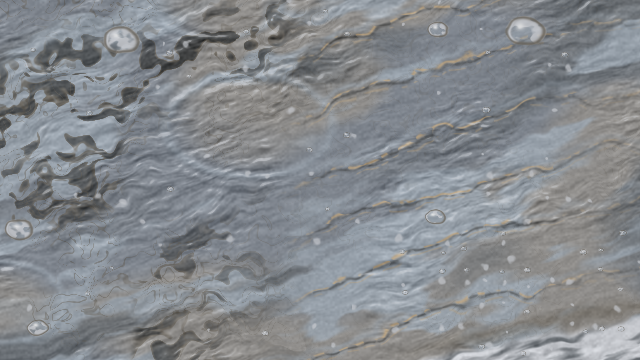
Reproduce this texture procedurally as a WebGL 2 fragment shader.

```glsl
#version 300 es
precision highp float;

uniform vec2 u_resolution;
out vec4 outColor;

const vec3 SILT = vec3(0.56, 0.552, 0.542);
const vec3 SLATE = vec3(0.495, 0.52, 0.555);
const vec3 SHADOW = vec3(0.40, 0.42, 0.44);
const vec3 SKY = vec3(0.605, 0.645, 0.685);
const vec3 INK = vec3(0.22, 0.225, 0.225);
const vec3 BRONZE = vec3(0.40, 0.375, 0.335);
const vec3 GOLD = vec3(0.72, 0.63, 0.50);
const vec3 FOAM = vec3(0.77, 0.78, 0.80);
const float FLOW_ANGLE = 0.30;
const float RELIEF = 0.55;
const int RIDGES = 6;
const float RIDGE_GAP = 0.165;
// Ripple centres and radii
const vec3 RINGS[3] = vec3[3](vec3(0.69, 0.65, 0.23), vec3(0.60, 1.01, 0.19), vec3(0.0, 0.16, 0.18));

vec2 hash2(vec2 p) {
    return fract(sin(vec2(dot(p, vec2(127.1, 311.7)), dot(p, vec2(269.5, 183.3)))) * 43758.5453);
}

float noise(vec2 p) {
    vec2 i = floor(p), f = fract(p);
    f = f * f * (3.0 - 2.0 * f);
    return mix(mix(hash2(i).x, hash2(i + vec2(1, 0)).x, f.x),
               mix(hash2(i + vec2(0, 1)).x, hash2(i + vec2(1, 1)).x, f.x), f.y);
}

// Smooth two-octave noise keeps the forms liquid
float liquid(vec2 p) {
    return 0.68 * noise(p) + 0.32 * noise(mat2(1.5, 1.1, -1.1, 1.5) * p + 7.3);
}

vec2 liquid2(vec2 p) {
    return vec2(liquid(p), liquid(p + 19.0)) - 0.5;
}

vec2 toFlow(vec2 p) {
    float c = cos(FLOW_ANGLE), s = sin(FLOW_ANGLE);
    return vec2(c * p.x + s * p.y, c * p.y - s * p.x);
}

float ringDistance(vec2 p, vec3 ring) {
    return length((p - ring.xy) * vec2(1.0, 1.6)) / ring.z;
}

float band(float x, float width) {
    return exp(-x * x / (width * width));
}

// Water surface: fine chop plus circular ripples
float height(vec2 p, vec2 sway) {
    vec2 flow = toFlow(p + sway);
    float h = 0.75 * liquid(flow * vec2(13.0, 40.0)) + 0.35 * liquid(flow * vec2(38.0, 85.0));
    for (int i = 0; i < 3; i++) {
        float d = ringDistance(p + 0.25 * sway, RINGS[i]);
        h += 0.11 * sin(d * 30.0) * band(d - 1.0, 0.38);
    }
    return h;
}

// Scattered bubbles with thin rims, mirrored sky and a glint
void addBubbles(inout vec3 col, vec2 p, float cell, float keep, float strength) {
    vec2 id = floor(p / cell);
    vec2 place = hash2(id + cell * 91.0), look = hash2(id + 37.0 + cell * 53.0);
    if (look.x > keep) return;
    float radius = cell * mix(0.10, 0.22, look.y);
    vec2 q = (p - (id + 0.32 + 0.36 * place) * cell) * vec2(1.0, 1.35) / radius;
    q += 0.25 * liquid2(q * 1.3 + id * 3.0);
    float d = length(q), edge = 1.0 / (u_resolution.y * radius);
    float disc = 1.0 - smoothstep(1.0 - edge, 1.0 + edge, d);
    vec3 body = mix(col, SKY, 0.5);
    body = mix(body, FOAM, smoothstep(0.45, 0.62, liquid(q * 2.2 + id * 5.0) + 0.1 * q.y));
    body = mix(body, BRONZE, 0.85 * band(d - 0.9, 0.13));
    body = mix(body, FOAM, band(d - 0.8, 0.08) * smoothstep(0.1, 0.8, -q.x));
    body = mix(body, vec3(0.92), band(length(q - vec2(-0.25, 0.3)), 0.22));
    col = mix(col, body, disc * strength);
}

// Small soft droplets
void addDroplets(inout vec3 col, vec2 p, float cell, float keep) {
    vec2 id = floor(p / cell);
    vec2 place = hash2(id + 11.0), look = hash2(id + 71.0);
    vec2 q = p - (id + 0.3 + 0.4 * place) * cell;
    q += 0.2 * cell * liquid2(p * 60.0);
    float d = length(q) / (cell * mix(0.07, 0.2, look.y));
    col = mix(col, FOAM, step(look.x, keep) * 0.7 * (1.0 - smoothstep(0.4, 1.2, d)));
}

void main() {
    vec2 p = gl_FragCoord.xy / u_resolution.y;
    vec2 bend = liquid2(p * 6.0), curl = liquid2(p * 17.0 + 5.0);
    vec2 sway = 0.05 * bend + 0.025 * curl;
    vec2 w = p + sway;
    vec2 flow = toFlow(w);
    float left = 1.0 - smoothstep(0.35, 1.0, p.x);

    // Broad colour of bed, shade and reflected sky
    vec3 col = mix(SLATE, SILT, smoothstep(0.34, 0.54, liquid(flow * vec2(2.0, 4.0) + 3.0)));
    float shade = liquid(flow * vec2(2.6, 6.5) + 21.0) + 0.12 * band(w.y - 0.22 - 0.34 * w.x, 0.1);
    col = mix(col, SHADOW, 0.85 * smoothstep(0.50, 0.74, shade));
    float sheet = 0.65 * liquid(flow * vec2(3.0, 9.0) + 40.0) + 0.35 * liquid(flow * vec2(9.0, 34.0)) + 0.06 * left;
    col = mix(col, SKY, 0.85 * smoothstep(0.53, 0.65, sheet));

    // Calm ripple centres with pale crests
    for (int i = 0; i < 3; i++) {
        float d = ringDistance(p + 0.25 * sway, RINGS[i]);
        col = mix(col, SILT, 0.65 * (1.0 - smoothstep(0.5, 1.0, d)));
        col = mix(col, SKY, 0.55 * band(d - 1.0, 0.07));
    }

    // Dark broken reflections and fine contour threads
    float patches = liquid(flow * vec2(15.0, 34.0) + 2.5 * curl);
    float zone = band(w.y - 0.66 - 0.33 * w.x, 0.12) * (1.0 - smoothstep(0.65, 0.95, p.x));
    zone = max(zone, 0.8 * left * smoothstep(0.46, 0.62, liquid(p * 4.0 + 8.0)));
    float mark = smoothstep(0.56, 0.60, patches) * zone;
    col = mix(col, mix(BRONZE, INK, smoothstep(0.58, 0.70, patches)), 0.85 * mark);
    float contour = liquid(flow * vec2(12.0, 22.0) + 3.0 * curl);
    float thread = 1.0 - smoothstep(0.012, 0.05, abs(fract(contour * 4.0) - 0.5) * 0.5);
    col = mix(col, BRONZE, thread * mix(0.13, 0.42, left) * smoothstep(0.3, 0.6, noise(p * 8.0)));

    // Slanted ridges: pale back, dashed gold crest, dark trough
    float run = p.x - 0.9;
    for (int i = 0; i < RIDGES; i++) {
        float k = float(i);
        float crest = 0.03 + RIDGE_GAP * k + 0.4 * run - 0.14 * run * run;
        float off = p.y - crest - 0.05 * (noise(vec2(p.x * 6.0, k * 7.0)) - 0.5) - 0.045 * curl.y;
        float reach = smoothstep(-0.15, 0.05, run) * (1.0 - 0.6 * smoothstep(0.4, 0.85, run));
        float broken = smoothstep(0.42, 0.58, liquid(vec2(p.x * 42.0, k * 5.0 + p.y * 60.0)));
        col = mix(col, SKY, 0.5 * reach * band(off - 0.017, 0.009));
        col = mix(col, INK, 0.55 * reach * (1.0 - 0.5 * broken) * band(off + 0.007, 0.005));
        col = mix(col, GOLD, 0.85 * reach * broken * band(off, 0.0038));
        col = mix(col, GOLD, 0.4 * reach * (1.0 - broken) * band(off + 0.02, 0.003));
    }

    // Pale wet ledge in the lower right corner
    float ledge = 0.18 * (w.x - 1.12) - w.y;
    col = mix(col, BRONZE, 0.5 * band(ledge + 0.03, 0.02) * smoothstep(1.0, 1.3, p.x));
    vec3 stone = mix(SHADOW, FOAM, smoothstep(0.15, 0.6, liquid(flow * vec2(14.0, 70.0))));
    col = mix(col, stone, smoothstep(-0.008, 0.012, ledge));

    // Light across the surface, with sparse glints
    float slope = height(p + vec2(-0.002, 0.004), sway) - height(p, sway);
    float chop = mix(0.35, 1.35, smoothstep(0.3, 0.7, liquid(p * 4.5 + 31.0)));
    col += RELIEF * chop * slope;
    col = mix(col, FOAM, 0.4 * smoothstep(0.12, 0.2, slope * chop));
    col += 0.05 * (noise(p * 150.0) - 0.5);

    float spray = smoothstep(0.8, 1.4, p.x) * (1.0 - smoothstep(0.25, 0.5, p.y));
    addDroplets(col, p, 0.06, mix(0.06, 0.35, spray));
    addBubbles(col, p, 0.055, mix(0.06, 0.25, spray), 0.75);
    addBubbles(col, p + 0.04, 0.27, 0.14, 0.85);
    outColor = vec4(clamp(col, 0.0, 1.0), 1.0);
}
```
